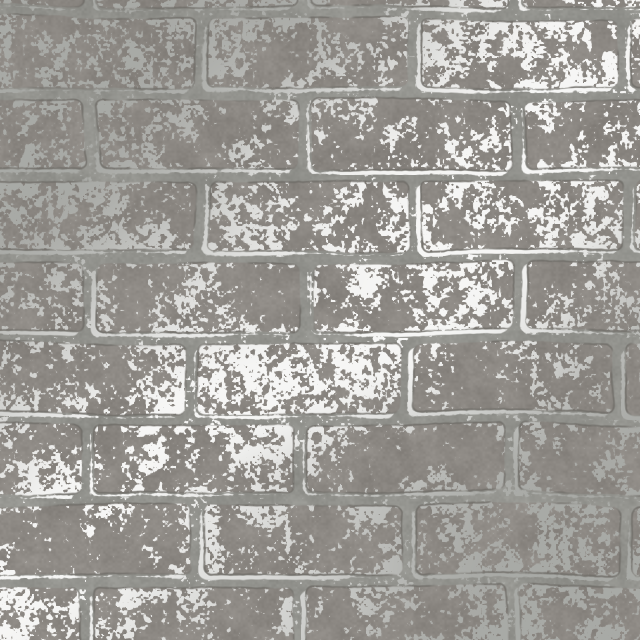
Give the GLSL for this texture, as a Shadertoy shader.

```glsl
const vec2 PITCH = vec2(0.3333, 0.1271);     // brick plus joint
const vec2 ORIGIN = vec2(0.307, 0.0924);     // a joint crossing
const vec2 JOINT = vec2(0.021, 0.019);       // joint widths
const float STAGGER = 0.5;
const float CORNER = 0.011;
const float WOBBLE = 0.010;                  // unevenness of brick edges
const float SHADOW_WIDTH = 0.0014;
const vec2 LIP_SHIFT = vec2(-0.008, -0.007); // paint ridge, left and below
const float PAINT_LEVEL = 0.105;             // higher leaves less paint
const float JOINT_PAINT_LEVEL = 0.27;
const vec3 BRICK = vec3(0.55, 0.534, 0.514);
const vec3 MORTAR = vec3(0.575, 0.576, 0.556);
const vec3 SHADOW = vec3(0.42, 0.41, 0.39);
const vec3 PAINT_DULL = vec3(0.66, 0.665, 0.65);
const vec3 PAINT_BRIGHT = vec3(0.965, 0.965, 0.96);

float hash(vec2 p) {
    return fract(sin(dot(p, vec2(127.1, 311.7))) * 43758.5453);
}

float noise(vec2 p) {
    vec2 i = floor(p), f = fract(p);
    f = f * f * (3.0 - 2.0 * f);
    return mix(mix(hash(i), hash(i + vec2(1, 0)), f.x),
               mix(hash(i + vec2(0, 1)), hash(i + vec2(1, 1)), f.x), f.y);
}

float fbm(vec2 p) {
    float sum = 0.0, amp = 0.5;
    for (int i = 0; i < 4; i++) {
        sum += amp * noise(p);
        p = mat2(1.6, 1.2, -1.2, 1.6) * p + 7.3;
        amp *= 0.5;
    }
    return sum / 0.9375;
}

float roundBox(vec2 p, vec2 halfSize, float r) {
    vec2 q = abs(p) - halfSize + r;
    return length(max(q, 0.0)) + min(max(q.x, q.y), 0.0) - r;
}

// Antialiased coverage where the field is positive
float above(float field) {
    float w = 0.6 * fwidth(field) + 1e-5;
    return smoothstep(-w, w, field);
}

void mainImage(out vec4 fragColor, in vec2 fragCoord) {
    vec2 p = fragCoord / iResolution.xy;
    float px = 1.0 / iResolution.y;

    // Running bond with slightly bent courses
    vec2 bent = p + WOBBLE * (vec2(noise(p * 7.0), noise(p * 5.0 + 31.0)) - 0.5);
    vec2 grid = (bent - ORIGIN) / PITCH;
    float row = floor(grid.y);
    grid.x += STAGGER * mod(row, 2.0) + 0.05 * (hash(vec2(row, 4.0)) - 0.5);
    vec2 id = floor(grid);
    vec2 local = (fract(grid) - 0.5) * PITCH;

    // Brick outline, roughened at two scales
    vec2 halfSize = 0.5 * (PITCH - JOINT) + 0.003 * (hash(id + 9.0) - 0.5);
    float rough = WOBBLE * (0.45 * (fbm(p * 22.0) - 0.5) + 0.1 * (noise(p * 150.0) - 0.5));
    float d = roundBox(local, halfSize, CORNER) + rough;
    float lipBox = roundBox(local - LIP_SHIFT, halfSize, CORNER) + rough;
    float inside = 1.0 - smoothstep(-px, px, d);

    // Worn paint: limited patches broken by flakes and fine grain
    float patches = fbm(p * vec2(19.0, 15.0) + 3.0 * hash(id)) - 0.5;
    patches = clamp(patches, -0.18, 0.14);
    float flakes = fbm(p * vec2(78.0, 70.0) + 17.0) - 0.5;
    float grain = 0.45 * noise(p * 140.0 + 5.0) + 0.55 * noise(p * 270.0 + 9.0) - 0.5;
    float wear = 0.85 * patches + 0.65 * flakes + 0.62 * grain;
    float brickWear = wear + 0.10 * (hash(id + 2.0) - 0.5)
                    + 0.09 * smoothstep(-0.016, 0.0, d) - PAINT_LEVEL;
    float paint = mix(above(wear - JOINT_PAINT_LEVEL), above(brickWear), inside);

    // Ridge of paint left of and below the bricks, thinning out in places
    float ridge = min(-lipBox, d - SHADOW_WIDTH);
    ridge += 0.008 * (noise(p * 10.0 + 40.0) - 0.55) + 0.004 * flakes + 0.004 * grain;
    ridge = min(ridge, min(d - SHADOW_WIDTH, 0.001 - lipBox));
    paint = max(paint, smoothstep(-px, px, ridge));

    // Mottled base with a broken dark contour
    vec3 color = mix(MORTAR, BRICK, inside);
    color += 0.09 * (fbm(p * 24.0 + 60.0) - 0.5) + 0.06 * grain;
    float contour = 1.0 - smoothstep(SHADOW_WIDTH - px, SHADOW_WIDTH + px, abs(d));
    contour *= smoothstep(0.3, 0.6, noise(p * 32.0 + 11.0));

    // Diagonal sheen brightens the paint
    float across = p.x - p.y + 0.25 * (noise(p * 4.0 + 20.0) - 0.5);
    float sheen = 1.0 - smoothstep(0.04, 0.68, abs(across));
    color = mix(color, mix(PAINT_DULL, PAINT_BRIGHT, sheen), paint);
    color = mix(color, SHADOW, 0.7 * contour);

    fragColor = vec4(color, 1.0);
}
```
